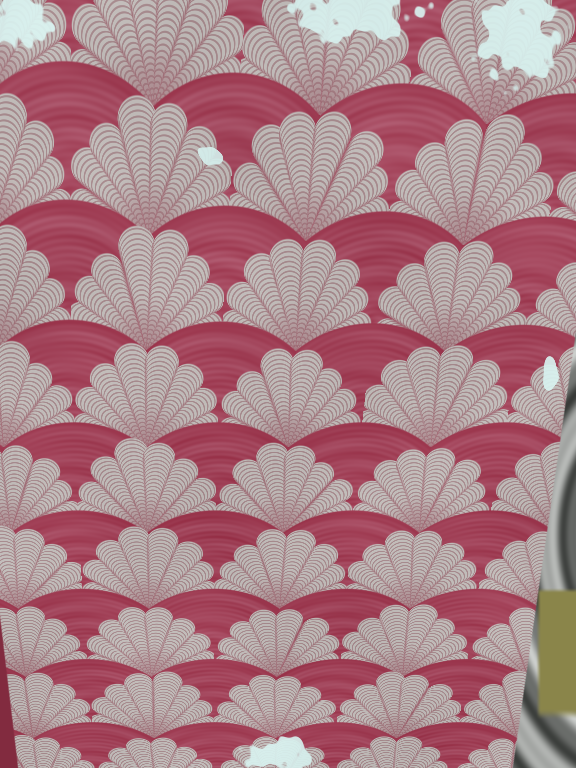
Give the GLSL for this pattern, as a WebGL 2 fragment shader.

```glsl
#version 300 es
precision highp float;
// Combed scallop paintwork: rows of red domes with a ribbed fan in every valley.
// A projective map turns the receding panel into unit cells; each row is painted
// back to front as dome then fan, where ribs are arcs scaled from the fan's foot.
uniform vec2 u_resolution;
out vec4 fragColor;

const vec3 RED = vec3(0.60, 0.20, 0.29);
const vec3 PINK = vec3(0.72, 0.43, 0.51);
const vec3 CREAM = vec3(0.75, 0.73, 0.72);
const vec3 GROOVE = vec3(0.61, 0.47, 0.49);
const vec3 BARE = vec3(0.84, 0.94, 0.93);
const vec3 OLIVE = vec3(0.54, 0.52, 0.29);
const float PITCH = 0.7;         // row height in column widths
const float DOME_RADIUS = 0.75;
const float DOME_DROP = 0.56;    // dome centre below its row line
const float RIBS = 33.0;         // ribs per column width

float hash(vec2 p) {
  return fract(sin(dot(p, vec2(127.1, 311.7))) * 4375.85);
}

float waves(vec2 p) {
  return (sin(p.x + 1.7 * sin(p.y)) + 0.6 * sin(2.3 * p.y + p.x * 1.4)
        + 0.4 * sin(4.1 * p.x - 1.9 * p.y)) * 0.5;
}

// Brushed concentric strokes inside one dome.
vec3 domeColor(vec2 q, float seed, float gloss) {
  float r = length(q);
  float a = atan(q.x, q.y);
  float broad = waves(vec2(r * 34.0 + seed * 20.0, a * 1.5 + seed * 9.0));
  float fine = sin(r * 150.0 + 2.0 * sin(a * 2.0 + seed * 6.0));
  float light = 0.26 + 0.22 * broad + 0.07 * fine + gloss;
  light *= smoothstep(-0.02, 0.10, DOME_RADIUS - r) * 0.7 + 0.3;
  return mix(RED, PINK, clamp(light, 0.0, 1.0));
}

// Paints one round-tipped leaf of a fan whose foot is at the origin.
vec3 paintLeaf(vec3 under, vec2 q, float angle, float reach, float spread, float px) {
  vec2 axis = vec2(sin(angle), cos(angle));
  float along = dot(q, axis);
  float across = abs(dot(q, vec2(axis.y, -axis.x)));
  float s = sin(spread);
  float c2 = 1.0 - s * s;
  float side = s * along - sqrt(c2) * across;
  // Scale of the tip circle whose far arc passes through this point.
  float root = sqrt(max(s * s * along * along - c2 * across * across, 0.0));
  float tip = (along - root) / c2 * (1.0 + s);
  float cover = smoothstep(-px, px, min(reach - tip, side));
  float rib = smoothstep(-0.1, 1.0, cos(6.2832 * RIBS * (reach - tip) + 3.1416));
  rib = mix(rib, 0.35, smoothstep(0.38, 0.65, px * RIBS));
  float seam = 1.0 - smoothstep(0.0, 0.022, side);
  float foot = 1.0 - smoothstep(0.05, 0.38, along);
  vec3 col = mix(CREAM, GROOVE, rib * 0.75);
  col = mix(col, mix(GROOVE, RED, 0.3), max(seam * 0.65, foot * 0.5));
  return mix(under, col, cover);
}

// Eight leaves, outer pair first, with hand-made tilt and length.
vec3 paintFan(vec3 under, vec2 q, vec2 id, float px) {
  float tilt = (hash(id) - 0.5) * 0.09;
  float size = 0.97 + 0.07 * hash(id + 4.3);
  for (int i = 0; i < 8; i++) {
    float rank = float(3 - i / 2);
    float sgn = i % 2 == 0 ? -1.0 : 1.0;
    float jitter = hash(id + vec2(float(i) * 1.7, 9.1)) - 0.5;
    float angle = sgn * (0.17 + 0.335 * rank) + tilt + jitter * 0.05;
    float reach = (0.735 - 0.062 * rank) * size + jitter * 0.05;
    under = paintLeaf(under, q, angle, reach, 0.185, px);
  }
  return under;
}

// Ragged spot where the paint is wiped off; spot = centre.xy, radii.zw.
float bareSpot(vec2 p, vec4 spot) {
  float d = length((p - spot.xy) / spot.zw) + 0.45 * waves(p * 55.0 + spot.xy * 30.0);
  return 1.0 - smoothstep(0.85, 0.97, d);
}

// Paint tins beyond the panel's right side.
vec3 tins(vec2 p) {
  float r = length((p - vec2(1.1, 0.93)) * vec2(1.0, 0.6));
  vec3 col = vec3(0.50, 0.51, 0.50) + 0.22 * sin(r * 95.0) + 0.08 * sin(r * 240.0);
  float label = smoothstep(1.02, 1.03, p.y) * (1.0 - smoothstep(1.23, 1.25, p.y));
  return mix(col, OLIVE, label * smoothstep(0.93, 0.94, p.x));
}

void main() {
  // Canvas width is 1, y runs down from the top.
  vec2 uv = gl_FragCoord.xy / u_resolution;
  vec2 p = vec2(uv.x, (1.0 - uv.y) * 4.0 / 3.0);
  float pixel = 1.0 / u_resolution.x;

  // Receding panel to column and row coordinates.
  float y = p.y - 0.08 * (p.x - 0.54) * max(0.0, 1.0 - p.y / 0.65);
  float width = 0.3038 - 0.073 * y;
  float column = (p.x - 0.5816 + 0.14 * y - 0.0461 * y * y) / width;
  float row = (y - 0.1997) / (0.2502 - 0.0746 * y);
  float px = pixel / width;
  float gloss = 0.12 * (1.0 - smoothstep(0.1, 0.9, p.y));

  vec3 col = RED;
  for (int j = 0; j < 2; j++) {
    float line = floor(row) + float(j);
    float mid = floor(column) + 0.5;
    vec2 q = vec2(column - mid, (line - row) * PITCH + DOME_DROP);
    float inside = smoothstep(-px, px, DOME_RADIUS - length(q));
    col = mix(col, domeColor(q, hash(vec2(mid, line)), gloss), inside);
    vec2 id = vec2(floor(column + 0.5), line + 1.0);
    col = paintFan(col, vec2(column - id.x, (id.y - row) * PITCH), id, px);
  }

  // Wear, mostly along the top.
  vec4 spots[6] = vec4[6](vec4(0.62, 0.02, 0.10, 0.05), vec4(0.90, 0.06, 0.065, 0.08),
    vec4(0.03, 0.04, 0.05, 0.05), vec4(0.48, 1.31, 0.05, 0.03),
    vec4(0.365, 0.27, 0.02, 0.014), vec4(0.955, 0.65, 0.012, 0.025));
  for (int i = 0; i < 6; i++) col = mix(col, BARE, 0.92 * bareSpot(p, spots[i]));
  col += 0.018 * waves(p * 9.0);

  // Panel sides.
  float right = p.x - 1.0835 + 0.145 * p.y;
  float left = 0.12 * (p.y - 1.07) - p.x;
  col = mix(col, tins(p), smoothstep(-pixel, pixel, right));
  col = mix(col, RED * 0.85, smoothstep(-pixel, pixel, left));
  fragColor = vec4(clamp(col, 0.0, 1.0), 1.0);
}
```
